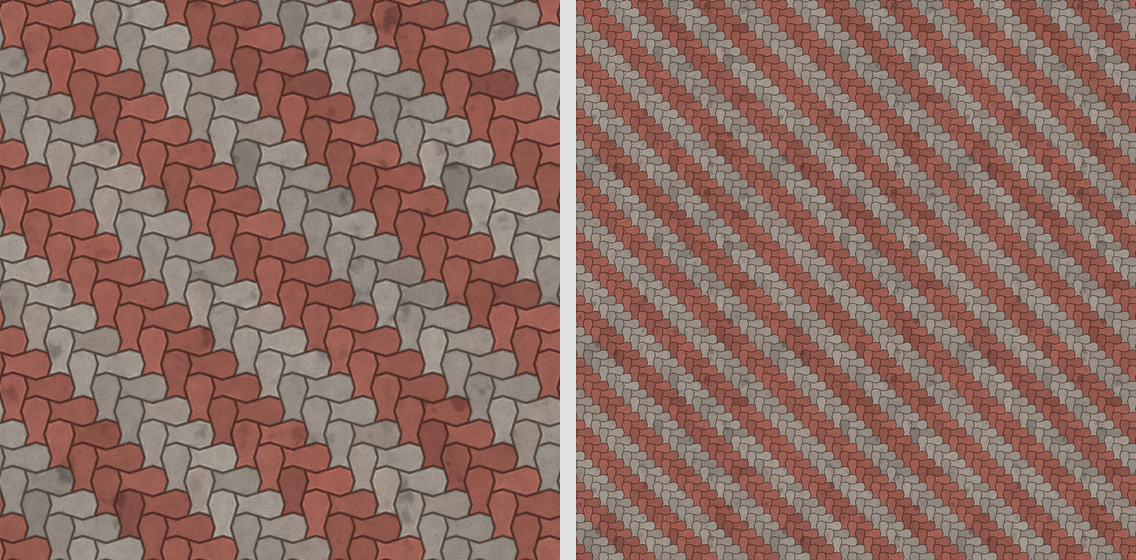
Left, the tile; right, the same tile 3 across and 3 down.
Reproduce this texture procedurally as a WebGL 1 fragment shader.

```glsl
precision highp float;
uniform vec2 u_resolution;

#define CELLS 24.0
#define ZIGZAG 0.15
#define SHIFT vec2(0.05, -0.12)
#define JOINT 0.034
#define BEVEL 0.10
#define SPECKLE 0.17
#define STAIN 0.30
#define TONE_RANGE 0.11
#define RED vec3(0.605, 0.368, 0.325)
#define GREY vec3(0.612, 0.573, 0.537)
#define RED_JOINT vec3(0.29, 0.16, 0.125)
#define GREY_JOINT vec3(0.29, 0.25, 0.215)

float hash(vec2 p) {
  vec3 q = fract(p.xyx * vec3(0.1031, 0.1030, 0.0973));
  q += dot(q, q.yzx + 33.33);
  return fract((q.x + q.y) * q.z);
}

float cornerSlope(vec2 cell, vec2 offset, float period) {
  float angle = 6.28318 * hash(mod(cell, period) + 7.0);
  return dot(vec2(cos(angle), sin(angle)), offset);
}

// Gradient noise that wraps after a whole number of cells
float noise(vec2 uv, float period) {
  vec2 p = uv * period;
  vec2 i = floor(p);
  vec2 f = p - i;
  vec2 s = f * f * f * (f * (f * 6.0 - 15.0) + 10.0);
  vec2 e = vec2(1.0, 0.0);
  float low = mix(cornerSlope(i, f, period), cornerSlope(i + e.xy, f - e.xy, period), s.x);
  float high = mix(cornerSlope(i + e.yx, f - e.yx, period), cornerSlope(i + 1.0, f - 1.0, period), s.x);
  return mix(low, high, s.y);
}

float fbm(vec2 uv, float period) {
  float sum = 0.0;
  float gain = 1.0;
  for (int i = 0; i < 4; i++) {
    sum += gain * noise(uv, period);
    period *= 2.0;
    gain *= 0.55;
  }
  return sum;
}

float bump(float t) {
  return ZIGZAG * (1.0 - abs(2.0 * t - 1.0));
}

// Paver two cells long: pinched first half, bulging second half, pointed end
float paver(vec2 p) {
  float side = abs(p.y);
  float halfWidth = 0.5 + (p.x < 1.0 ? -bump(p.x) : bump(p.x - 1.0));
  float tip = ZIGZAG * (1.0 - 2.0 * side);
  float d = max(side - halfWidth, abs(p.x - 1.0 - tip) - 1.0);
  return d / sqrt(1.0 + 4.0 * ZIGZAG * ZIGZAG);
}

void main() {
  vec2 uv = gl_FragCoord.xy / u_resolution;
  vec2 p = uv * CELLS - SHIFT;
  float pixel = CELLS / min(u_resolution.x, u_resolution.y);

  // Nearest paver of the herringbone
  float nearest = 1e3;
  vec2 id = vec2(0.0);
  float band = 0.0;
  for (int y = -1; y <= 1; y++) {
    for (int x = -1; x <= 1; x++) {
      vec2 cell = floor(p) + vec2(float(x), float(y));
      float diagonal = cell.x + cell.y + 1.0;
      float step4 = mod(diagonal, 4.0);
      bool lying = step4 > 0.5 && step4 < 2.5;
      vec2 start = cell;
      if (step4 < 0.5) start.y -= 1.0;
      if (lying && step4 > 1.5) start.x -= 1.0;
      vec2 local = p - start;
      local = lying ? local - vec2(0.0, 0.5) : local.yx - vec2(0.0, 0.5);
      float d = paver(local);
      if (d < nearest) {
        nearest = d;
        id = mod(start, CELLS);
        band = mod(floor((diagonal + 1.0) / 4.0), 2.0);
      }
    }
  }
  float depth = max(-nearest, 0.0);

  // Diagonal bands of two colours, each paver with its own tone
  bool red = band < 0.5;
  vec3 color = red ? RED : GREY;
  vec3 joint = red ? RED_JOINT : GREY_JOINT;
  float tone = hash(id + 3.0);
  float tint = hash(id + 41.0);
  color *= 1.0 + TONE_RANGE * (tone - 0.55);
  color *= 1.0 - 0.12 * smoothstep(0.86, 0.98, tint);
  color *= mix(vec3(1.0), vec3(1.0, 0.965, 0.96), smoothstep(0.6, 1.0, hash(id + 83.0)));

  // Stains, mottling and pitted grain
  float grime = fbm(uv, 12.0);
  float cloud = fbm(uv + floor(tint * CELLS) / CELLS, 36.0);
  float stain = smoothstep(0.25, 0.85, grime + 0.5 * cloud);
  color *= 1.0 + 0.07 * cloud - STAIN * stain * (0.35 + 0.65 * tint);
  float grain = noise(uv, 288.0) + 0.6 * noise(uv, 168.0);
  color *= 1.0 + 0.07 * grain;
  color *= 1.0 - SPECKLE * smoothstep(0.28, 0.6, grain);

  // Worn light rim, soft bevel and dark joint
  float rim = smoothstep(0.05, 0.10, depth) * (1.0 - smoothstep(0.10, 0.17, depth));
  float worn = smoothstep(-0.1, 0.5, noise(uv, 60.0) + 0.5 * (tone - 0.5));
  color *= 1.0 + 0.15 * rim * worn;
  color *= mix(0.76, 1.0, smoothstep(JOINT, BEVEL, depth));
  float soft = max(0.02, 0.75 * pixel);
  float edge = JOINT * (1.0 + 0.5 * noise(uv, 96.0));
  color = mix(joint, color, smoothstep(edge - soft, edge + soft, depth));

  gl_FragColor = vec4(color, 1.0);
}
```
